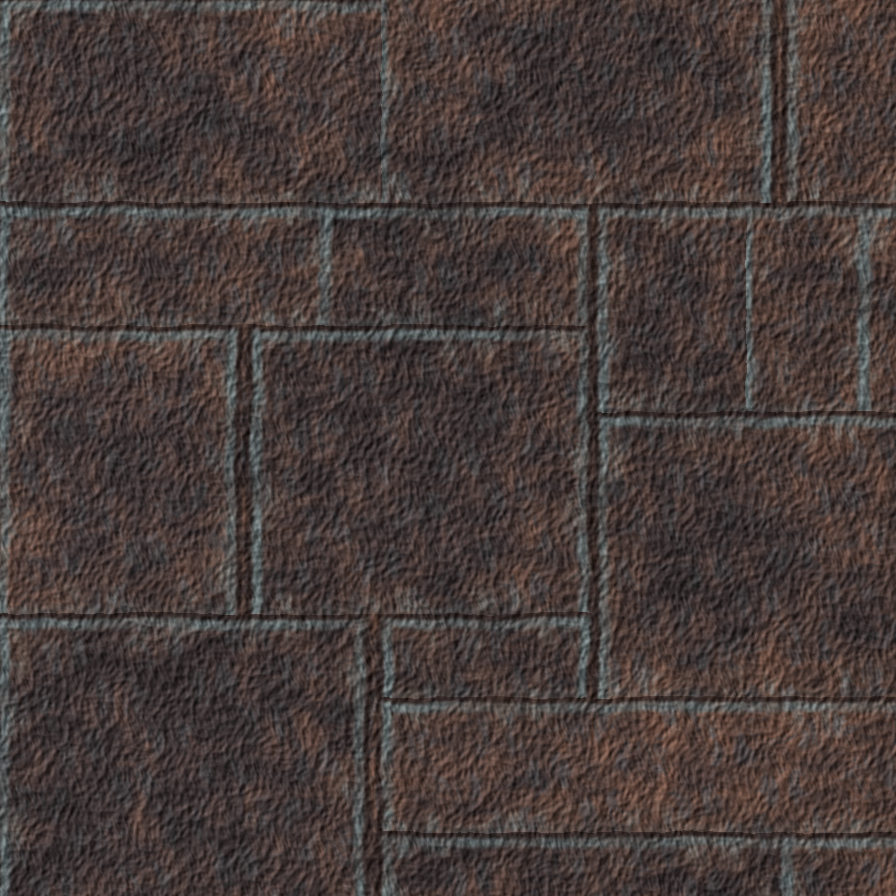
Write a Shadertoy shader that draws this texture.

```glsl
#define CORE vec3(0.248, 0.212, 0.215)
#define RUST vec3(0.325, 0.236, 0.200)
#define SLATE vec3(0.268, 0.268, 0.280)
#define MORTAR vec3(0.375, 0.420, 0.425)
#define GROOVE vec3(0.150, 0.115, 0.110)
#define RIM 0.0100
#define GRAIN 94.0
#define RELIEF 0.50
#define GLINT 0.085
#define WOBBLE 0.0026
#define SIDES vec4(0.95, 0.25, 0.95, 0.85)

// Sides are ordered left, bottom, right, top
struct Stone { vec4 edge; vec4 gap; };

vec2 hash2(vec2 p) {
    return fract(sin(vec2(dot(p, vec2(127.1, 311.7)), dot(p, vec2(269.5, 183.3)))) * 43758.5);
}

// Distance to the nearest scattered point
float cellular(vec2 p) {
    vec2 cell = floor(p), f = p - cell;
    float nearest = 4.0;
    for (int y = -1; y <= 1; y++)
        for (int x = -1; x <= 1; x++) {
            vec2 o = vec2(x, y);
            vec2 d = o + hash2(cell + o) - f;
            nearest = min(nearest, dot(d, d));
        }
    return sqrt(nearest);
}

// Layered, folded sines, about -1 to 1
float clouds(vec2 p) {
    float sum = 0.0, amp = 0.6;
    for (int i = 0; i < 4; i++) {
        p = mat2(0.8, 0.6, -0.6, 0.8) * p * 1.8 + 2.3;
        p += 0.8 * sin(p.yx);
        sum += amp * sin(p.x) * sin(p.y);
        amp *= 0.65;
    }
    return sum;
}

// Crumpled surface height
float height(vec2 p) {
    p += 0.0025 * sin(p.yx * vec2(97.0, 79.0) + 1.5 * sin(p * 41.0));
    vec2 q = mat2(0.97, 0.24, -0.24, 0.97) * p * GRAIN * vec2(1.2, 0.8);
    return cellular(q) + 0.5 * cellular(q.yx * 1.9 + 7.0);
}

// Keep the side of a cut that holds p; gaps are set on both sides
void splitX(inout Stone s, vec2 p, float x, float gap) {
    if (p.x < x) { s.edge.z = x; s.gap.z = gap; }
    else { s.edge.x = x; s.gap.x = gap; }
}

void splitY(inout Stone s, vec2 p, float y) {
    if (p.y < y) { s.edge.w = y; s.gap.w = 0.011; }
    else { s.edge.y = y; s.gap.y = 0.003; }
}

// Irregular masonry from successive cuts
Stone layStone(vec2 p) {
    Stone s = Stone(vec4(0, 0, 1, 1), vec4(0.004, -0.03, -0.03, -0.03));
    splitY(s, p, 0.774);
    if (p.y > 0.774) {
        splitX(s, p, 0.426, 0.001);
        splitX(s, p, 0.870, 0.014);
        if (p.x < 0.426) s.gap.w = 0.006;
    } else if (p.x < 0.662 && p.y > 0.315) {
        splitX(s, p, 0.662, 0.011);
        splitY(s, p, 0.315);
        splitY(s, p, 0.637);
        if (p.y > 0.637) splitX(s, p, 0.362, 0.001);
        else splitX(s, p, 0.272, 0.014);
    } else if (p.x > 0.662 && p.y > 0.222) {
        splitX(s, p, 0.662, 0.011);
        splitY(s, p, 0.222);
        splitY(s, p, 0.540);
        if (p.y > 0.540) {
            splitX(s, p, 0.832, 0.001);
            splitX(s, p, 0.964, 0.001);
        }
    } else {
        splitX(s, p, 0.417, 0.015);
        if (p.x < 0.417 || p.y > 0.222) splitY(s, p, 0.315);
        if (p.x > 0.417) {
            splitY(s, p, 0.222);
            if (p.y > 0.222) splitX(s, p, 0.662, 0.011);
            else splitY(s, p, 0.071);
            if (p.y < 0.071) splitX(s, p, 0.880, 0.002);
        }
    }
    return s;
}

void mainImage(out vec4 fragColor, in vec2 fragCoord) {
    vec2 uv = fragCoord / iResolution.xy;
    vec2 p = uv + WOBBLE * vec2(clouds(uv * 22.0), clouds(uv * 22.0 + 40.0));
    Stone s = layStone(p);
    vec4 d = vec4(p - s.edge.xy, s.edge.zw - p) - s.gap;
    float inside = min(min(d.x, d.y), min(d.z, d.w));
    float border = smoothstep(0.08, 0.0, inside);

    // Stone colour: dark core, rusty borders, greyish stains
    float stain = clouds(uv * 9.0 + 5.0), fleck = clouds(uv * 38.0);
    float tint = hash2(s.edge.xy * 17.0).x - 0.5;
    float rust = 0.1 + 0.4 * border + 0.35 * stain + 0.4 * fleck + 0.3 * tint + 0.3 * uv.x;
    vec3 color = mix(CORE, RUST, clamp(rust, 0.0, 1.0));
    color = mix(color, SLATE, 0.6 * smoothstep(0.0, 0.8, clouds(uv * 48.0 + 70.0)));
    color *= 0.99 + 0.15 * fleck + 0.13 * stain + 0.12 * tint + 0.05 * border;

    // Groove and worn mortar along the rims
    float dark = 1.0 - smoothstep(0.001, 0.006, abs(inside + 0.008));
    color = mix(color, GROOVE, 0.7 * dark);
    vec4 lines = SIDES * (1.0 - smoothstep(vec4(0.002), vec4(RIM), abs(d)));
    float rim = max(max(lines.x, lines.y), max(lines.z, lines.w));
    rim *= smoothstep(-RIM, -0.002, inside);
    float wear = smoothstep(-0.6, 0.5, clouds(uv * 18.0 + 11.0) + 0.3 * fleck);
    float frizz = 0.55 * smoothstep(0.04, 0.0, inside) * smoothstep(0.1, 0.8, fleck);
    frizz *= smoothstep(-0.004, 0.002, inside);
    color = mix(color, MORTAR, max(rim * (0.5 + 0.45 * wear), frizz));

    // Relief lit from the upper left, with grey glints
    vec2 lean = vec2(-0.0015, 0.0012);
    float emboss = height(uv - lean) - height(uv + lean);
    color = color * (1.0 + RELIEF * emboss) + GLINT * emboss;
    fragColor = vec4(clamp(color, 0.0, 1.0), 1.0);
}
```
